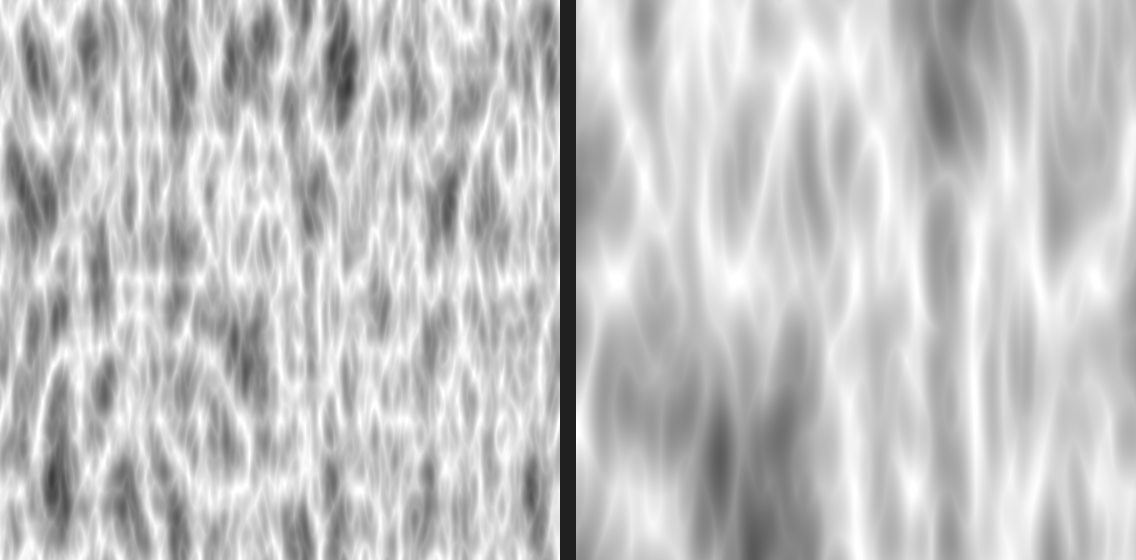
Left: the whole. Right: its middle third, enlarged.
Reproduce this texture procedurally as a Shadertoy shader.

```glsl
const float TAU = 6.2831853;
const vec2 BASE_CELLS = vec2(14.0, 4.0); // narrow, tall cells give vertical strands
const int OCTAVES = 3;
const float CREASE_SOFTNESS = 0.014;
const float BRIGHTEST = 1.045;
const float CONTRAST = 0.96;

uint hashCell(uvec2 cell, uint seed) {
    uint h = cell.x * 1597334677u ^ cell.y * 3812015801u ^ seed * 2798796415u;
    h = (h ^ (h >> 16)) * 2146121005u;
    h = (h ^ (h >> 15)) * 2221713035u;
    return h ^ (h >> 16);
}

vec2 gradientAt(vec2 cell, vec2 period, uint seed) {
    uint h = hashCell(uvec2(mod(cell, period)), seed);
    float angle = TAU * float(h & 65535u) / 65536.0;
    return vec2(cos(angle), sin(angle));
}

// Gradient noise that wraps after a whole number of cells
float tiledNoise(vec2 p, vec2 period, uint seed) {
    vec2 cell = floor(p);
    vec2 f = p - cell;
    vec2 fade = f * f * f * (f * (f * 6.0 - 15.0) + 10.0);
    vec2 right = vec2(1.0, 0.0);
    vec2 up = vec2(0.0, 1.0);
    float a = dot(gradientAt(cell, period, seed), f);
    float b = dot(gradientAt(cell + right, period, seed), f - right);
    float c = dot(gradientAt(cell + up, period, seed), f - up);
    float d = dot(gradientAt(cell + 1.0, period, seed), f - 1.0);
    return mix(mix(a, b, fade.x), mix(c, d, fade.x), fade.y);
}

float softAbs(float x, float softness) {
    return sqrt(x * x + softness * softness);
}

// Folded octaves: zero crossings become the bright creases
float turbulence(vec2 uv, vec2 cells, float softness) {
    float total = 0.0;
    float amplitude = 1.0;
    for (int i = 0; i < OCTAVES; i++) {
        float n = tiledNoise(uv * cells, cells, uint(i) + 7u);
        total += amplitude * softAbs(n, softness);
        cells *= 2.0;
        amplitude *= 0.5;
    }
    return total;
}

void mainImage(out vec4 fragColor, in vec2 fragCoord) {
    vec2 uv = fragCoord / iResolution.xy;
    float shade = BRIGHTEST - CONTRAST * turbulence(uv, BASE_CELLS, CREASE_SOFTNESS);
    fragColor = vec4(vec3(clamp(shade, 0.0, 1.0)), 1.0);
}
```
